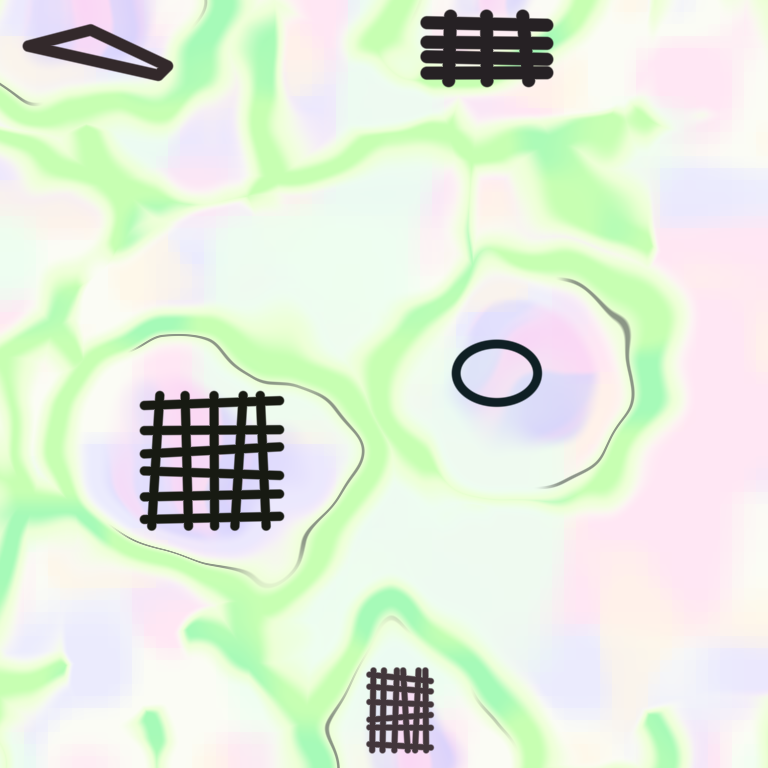
Reproduce this texture procedurally as a WebGL 1 fragment shader.

```glsl
precision highp float;
// Pastel membrane: soft green worm-like bands on white, pink and lilac washes,
// made from warped Voronoi borders and oval cells with striped hearts.
// Dark hand-drawn hatches, a ring and a sliver outline lie on top.
uniform vec2 u_resolution;

float hash(vec2 p) {
  return fract(sin(dot(p, vec2(127.1, 311.7))) * 43758.5453);
}

float noise(vec2 p) {
  vec2 i = floor(p), f = fract(p);
  f = f * f * (3.0 - 2.0 * f);
  return mix(mix(hash(i), hash(i + vec2(1, 0)), f.x),
             mix(hash(i + vec2(0, 1)), hash(i + vec2(1, 1)), f.x), f.y);
}

vec2 noise2(vec2 p) {
  return vec2(noise(p), noise(p + 37.4)) - 0.5;
}

// Half the gap between the two nearest scattered points: zero on borders
float borders(vec2 p) {
  vec2 i = floor(p), f = fract(p);
  float first = 8.0, second = 8.0;
  for (int y = -1; y <= 1; y++)
    for (int x = -1; x <= 1; x++) {
      vec2 g = vec2(x, y);
      vec2 jitter = vec2(hash(i + g), hash(i + g + 51.7));
      float d = length(g + 0.1 + 0.8 * jitter - f);
      second = min(second, max(first, d));
      first = min(first, d);
    }
  return 0.5 * (second - first);
}

// Keeps the nearest oval: signed distance, then position along its stripes
void oval(vec2 p, vec2 center, vec2 radius, float angle, inout vec3 nearest) {
  vec2 q = p - center;
  float d = (length(q / radius) - 1.0) * min(radius.x, radius.y);
  float c = cos(angle), s = sin(angle);
  if (d < nearest.x) nearest = vec3(d, c * q.x + s * q.y, c * q.y - s * q.x);
}

float segment(vec2 p, vec2 a, vec2 b) {
  vec2 ab = b - a;
  return length(p - a - ab * clamp(dot(p - a, ab) / dot(ab, ab), 0.0, 1.0));
}

// Crossed strokes with slightly uneven spacing and slant
float hatch(vec2 p, vec2 size, vec2 count, float seed) {
  float d = 1.0;
  for (int i = 0; i < 7; i++) {
    float f = float(i);
    vec2 at = ((2.0 * f + 1.0) / count - 1.0) * size;
    vec2 start = at + (vec2(hash(vec2(f, seed)), hash(vec2(seed, f))) - 0.5) * size * 0.2;
    vec2 end = at + (vec2(hash(vec2(f, seed + 5.0)), hash(vec2(seed + 5.0, f))) - 0.5) * size * 0.2;
    if (f < count.x) d = min(d, segment(p, vec2(start.x, -size.y), vec2(end.x, size.y)));
    if (f < count.y) d = min(d, segment(p, vec2(-size.x, start.y), vec2(size.x, end.y)));
  }
  return d;
}

float ring(vec2 p, vec2 radius) {
  float k = length(p / radius);
  return abs(k * (k - 1.0) / max(length(p / (radius * radius)), 0.001));
}

void ink(inout vec3 color, vec3 tone, float d, float halfWidth) {
  float soft = 1.0 / u_resolution.y;
  color = mix(color, tone, 1.0 - smoothstep(halfWidth - soft, halfWidth + soft, d));
}

void main() {
  vec2 uv = gl_FragCoord.xy / u_resolution;
  vec2 p = uv + 0.1 * noise2(uv * 7.0) + 0.035 * noise2(uv * 17.0 + 9.0);

  // Ovals that hold the marks
  vec3 cell = vec3(9.0);
  oval(p, vec2(0.27, 0.39), vec2(0.2, 0.165), 0.1, cell);
  oval(p, vec2(0.66, 0.51), vec2(0.18, 0.15), -0.8, cell);
  oval(p, vec2(0.53, 0.04), vec2(0.15, 0.14), 0.0, cell);
  oval(p, vec2(0.1, 0.99), vec2(0.17, 0.14), 0.1, cell);
  oval(p, vec2(0.63, 1.0), vec2(0.15, 0.13), -0.1, cell);

  // Bands: broken borders outside the ovals, their outlines inside
  float worms = borders(p * 4.6 + 2.3) / 4.6;
  worms += 0.06 * smoothstep(0.46, 0.66, noise(uv * 6.5 + 4.0));
  float d = cell.x < 0.0 ? -cell.x : min(worms, cell.x);
  d += 0.02 * smoothstep(0.6, 0.85, noise(uv * 8.0 + 21.0));

  // Pale washes, partly stepped into small blocks
  vec2 block = mix(uv, (floor(uv * 64.0) + 0.5) / 64.0, 0.65);
  float away = smoothstep(0.024, 0.055, d);
  vec3 color = vec3(0.985, 0.99, 0.96);
  color = mix(color, vec3(1.0, 0.905, 0.955), away * smoothstep(0.3, 0.62, noise(block * 9.0 + 3.0)));
  color = mix(color, vec3(0.91, 0.91, 1.0), away * 0.85 * smoothstep(0.52, 0.8, noise(block * 8.0 + 15.0)));
  color = mix(color, vec3(1.0, 0.965, 0.9), away * 0.7 * smoothstep(0.55, 0.8, noise(block * 11.0 + 28.0)));
  color = mix(color, vec3(0.92, 1.0, 0.94), 0.8 * smoothstep(0.6, 0.8, noise(block * 6.0 + 44.0)));

  // Lilac and pink stripes at the heart of each oval
  float heart = 1.0 - smoothstep(-0.085, -0.06, cell.x);
  float stripe = noise(vec2(cell.y * 42.0, cell.z * 7.0) + 8.0);
  vec3 stripes = mix(vec3(0.98, 0.83, 0.96), vec3(0.83, 0.81, 0.99), smoothstep(0.3, 0.7, stripe));
  color = mix(color, stripes, heart * (0.3 + 0.6 * noise(vec2(cell.y * 30.0, cell.z * 9.0) + 60.0)));

  // Green bands with a yellowish fringe and deeper knots
  vec3 green = mix(vec3(0.78, 1.0, 0.7), vec3(0.65, 0.98, 0.72), smoothstep(0.45, 0.8, noise(uv * 10.0 + 70.0)));
  color = mix(color, vec3(0.93, 1.0, 0.84), 1.0 - smoothstep(0.02, 0.042, d));
  color = mix(color, green, 1.0 - smoothstep(0.008, 0.024, d));

  // Fine broken grey rim along the inside of the ovals
  float rim = 1.0 - smoothstep(0.0008, 0.003, abs(cell.x + 0.022));
  color = mix(color, vec3(0.42, 0.45, 0.42), 0.75 * rim * smoothstep(0.45, 0.75, noise(uv * 9.0 + 33.0)));

  // Dark marks
  ink(color, vec3(0.09, 0.1, 0.07), hatch(uv - vec2(0.276, 0.4), vec2(0.088, 0.085), vec2(5, 6), 3.0), 0.006);
  ink(color, vec3(0.15, 0.13, 0.14), hatch(uv - vec2(0.634, 0.937), vec2(0.078, 0.042), vec2(3, 4), 8.0), 0.0085);
  ink(color, vec3(0.26, 0.21, 0.23), hatch(uv - vec2(0.521, 0.075), vec2(0.04, 0.052), vec2(6, 6), 14.0), 0.004);
  ink(color, vec3(0.06, 0.12, 0.14), ring(uv - vec2(0.647, 0.514), vec2(0.053, 0.038)), 0.0058);
  vec2 left = vec2(0.037, 0.94), top = vec2(0.118, 0.961);
  vec2 right = vec2(0.218, 0.914), low = vec2(0.206, 0.902);
  float sliver = min(min(segment(uv, left, top), segment(uv, top, right)),
                     min(segment(uv, right, low), segment(uv, low, left)));
  ink(color, vec3(0.2, 0.16, 0.17), sliver, 0.0075);

  gl_FragColor = vec4(color, 1.0);
}
```
